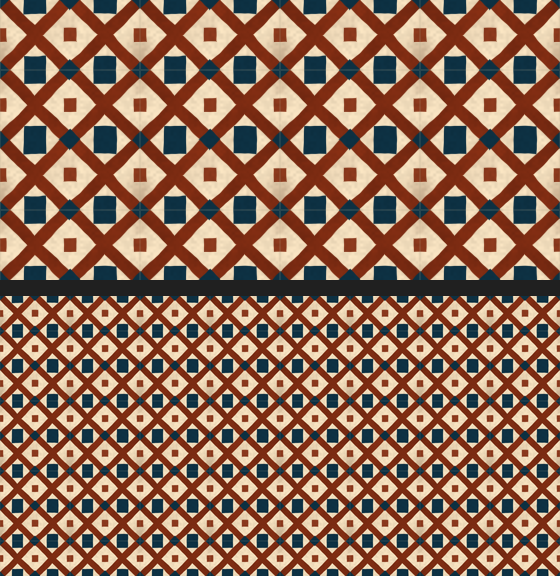
Top, the tile; bottom, the same tile 2 across and 2 down.
Give the GLSL for this pattern, as a Shadertoy shader.

```glsl
const vec2 CELLS = vec2(8.0, 4.0);
const float TILE = 2.0; // cells along the side of one tile

const vec3 CREAM = vec3(0.95, 0.87, 0.74);
const vec3 STAIN = vec3(0.80, 0.70, 0.58);
const vec3 RUST  = vec3(0.49, 0.17, 0.07);
const vec3 BRICK = vec3(0.54, 0.22, 0.11);
const vec3 NAVY  = vec3(0.05, 0.19, 0.26);
const vec3 GROUT = vec3(0.70, 0.66, 0.54);

float hash(vec2 p) {
    return fract(sin(dot(p, vec2(127.1, 311.7))) * 43758.5453);
}

// Value noise that wraps once per tile
float tileNoise(vec2 p, float freq, float seed) {
    vec2 i = floor(p * freq), f = fract(p * freq);
    float period = TILE * freq;
    f = f * f * (3.0 - 2.0 * f);
    vec2 a = mod(i, period), b = mod(i + 1.0, period);
    float low  = mix(hash(a + seed), hash(vec2(b.x, a.y) + seed), f.x);
    float high = mix(hash(vec2(a.x, b.y) + seed), hash(b + seed), f.x);
    return mix(low, high, f.y);
}

float layeredNoise(vec2 p, float freq, float seed) {
    float sum = 0.0, amp = 0.5;
    for (int k = 0; k < 3; k++) {
        sum += amp * tileNoise(p, freq, seed + float(k) * 7.0);
        freq *= 2.0;
        amp *= 0.5;
    }
    return sum / 0.875;
}

// Offset from the nearest lattice point
vec2 fromLattice(vec2 p, vec2 origin) {
    return fract(p - origin + 0.5) - 0.5;
}

float diamond(vec2 p, float radius) {
    return (abs(p.x) + abs(p.y) - radius) * 0.7071;
}

float box(vec2 p, vec2 halfSize) {
    vec2 d = abs(p) - halfSize;
    return length(max(d, 0.0)) + min(max(d.x, d.y), 0.0);
}

float fill(float d, float soft) {
    return 1.0 - smoothstep(-soft, soft, d);
}

void mainImage(out vec4 fragColor, in vec2 fragCoord) {
    vec2 p = fragCoord / iResolution.xy * CELLS;
    float pixel = CELLS.y / iResolution.y;
    float soft = max(0.75 * pixel, 0.011);

    // Hand-painted edges
    vec2 wobble = vec2(layeredNoise(p, 4.0, 3.0), layeredNoise(p, 4.0, 19.0)) - 0.5;
    vec2 q = p + 0.034 * wobble;

    vec2 knot  = fromLattice(q, vec2(0.0));
    vec2 large = fromLattice(q, vec2(0.5, 0.0));
    vec2 small = fromLattice(q, vec2(0.0, 0.5));
    float oddColumn = mod(floor(q.x + 0.5), 2.0);

    // Worn glaze: mottling, grain and grey smudges on the tile centre line
    float mottle = layeredNoise(p, 3.0, 41.0);
    float grain = tileNoise(p, 24.0, 63.0) - 0.5;
    float centreLine = (1.0 - oddColumn) * exp(-knot.x * knot.x / 0.015);
    float stain = 0.45 * smoothstep(0.5, 0.85, mottle)
                + 0.6 * centreLine * smoothstep(0.3, 0.75, layeredNoise(p, 4.0, 87.0));
    vec3 cream = mix(CREAM, STAIN, clamp(stain, 0.0, 1.0));
    vec3 rust = RUST * (1.0 + 0.25 * (mottle - 0.5) - 0.12 * centreLine);

    // Lattice bands, cream windows, squares and crossings
    float windows = min(diamond(large, 0.36), diamond(small, 0.385));
    vec3 col = mix(rust, cream, fill(windows, soft));
    col = mix(col, BRICK, fill(box(small, vec2(0.09, 0.097)), soft));
    float blue = min(box(large, vec2(0.16, 0.20)),
                     diamond(knot, mix(0.125, 0.152, oddColumn)));
    col = mix(col, NAVY, fill(blue, soft));
    col *= 1.0 + 0.08 * grain;

    // Thin seams between tiles
    vec2 seam = abs(mod(p + vec2(0.0, 1.0), TILE) - 1.0);
    float joint = fill(1.0 - max(seam.x, seam.y) - 0.005, 0.6 * pixel);
    col = mix(col, GROUT, joint * mix(0.3, 0.6, mottle));

    fragColor = vec4(col, 1.0);
}
```
